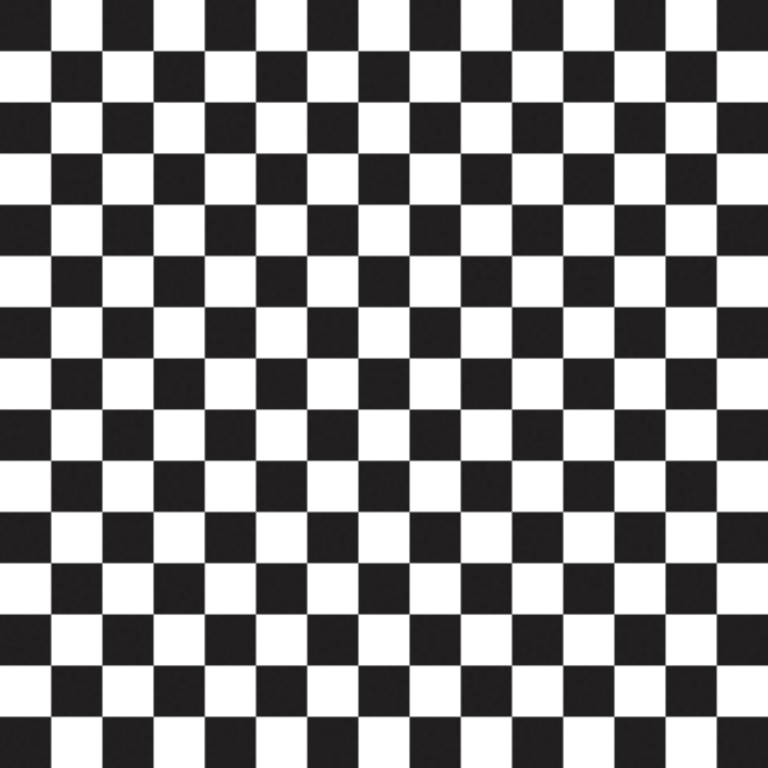
Reproduce this pattern procedurally as a Shadertoy shader.

```glsl
#define CHECKS 15.0
#define INK vec3(0.130, 0.120, 0.122)
#define PAPER vec3(1.0)
#define EDGE_WIDTH 0.045   // edge softness, in checks
#define GRAIN_SCALE 8.0    // grain cells per check
#define GRAIN_AMOUNT 0.012

vec2 hashGradient(vec2 cell) {
    vec3 h = fract(cell.xyx * vec3(0.1031, 0.1030, 0.0973));
    h += dot(h, h.yzx + 33.33);
    float angle = 6.2832 * fract((h.x + h.y) * h.z);
    return vec2(cos(angle), sin(angle));
}

float gradientNoise(vec2 p) {
    vec2 i = floor(p), f = fract(p);
    vec2 u = f * f * f * (f * (f * 6.0 - 15.0) + 10.0);
    vec2 e = vec2(0.0, 1.0);
    float a = dot(hashGradient(i), f);
    float b = dot(hashGradient(i + e.yx), f - e.yx);
    float c = dot(hashGradient(i + e.xy), f - e.xy);
    float d = dot(hashGradient(i + e.yy), f - e.yy);
    return mix(mix(a, b, u.x), mix(c, d, u.x), u.y);
}

// 1 on ink squares, 0 on paper squares, with soft borders
float checkerboard(vec2 p, float edge) {
    // Signed distance to the nearest grid line, alternating per check
    vec2 stripe = abs(mod(p - 0.5, 2.0) - 1.0) - 0.5;
    vec2 side = clamp(2.0 * stripe / edge, -1.0, 1.0);
    return 0.5 + 0.5 * side.x * side.y;
}

void mainImage(out vec4 fragColor, in vec2 fragCoord) {
    vec2 p = CHECKS * fragCoord / iResolution.xy;
    float pixel = CHECKS / min(iResolution.x, iResolution.y);

    // Hold the outermost half check solid up to the canvas border
    vec2 inner = clamp(p, 0.5, CHECKS - 0.5);
    float ink = checkerboard(inner, max(EDGE_WIDTH, pixel));

    // Faint mottling in the dark squares only
    float grain = GRAIN_AMOUNT * gradientNoise(p * GRAIN_SCALE);
    fragColor = vec4(mix(PAPER, INK + grain, ink), 1.0);
}
```
